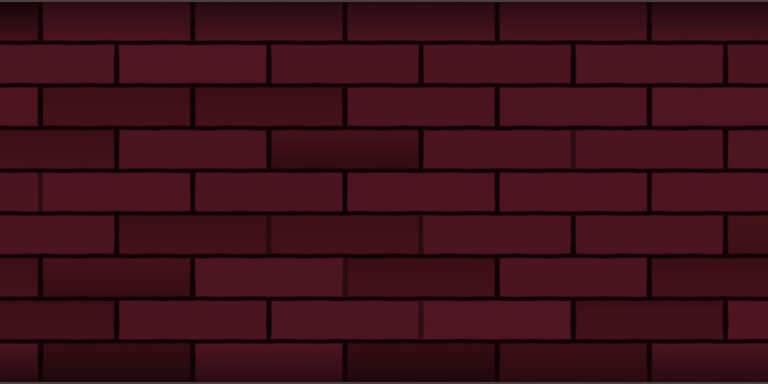
Write a Shadertoy shader that draws this texture.

```glsl
// Dark red brick wall in running bond: nine courses, about five bricks across.
// Each brick hashes its own tone and vertical shading; some upright joints fade.
// Layered sines roughen the mortar edges, and thin grey lines close top and bottom.

float hash(vec2 cell) {
    vec3 q = fract(vec3(cell.xyx) * vec3(0.1031, 0.1030, 0.0973));
    q += dot(q, q.yzx + 33.33);
    return fract((q.x + q.y) * q.z);
}

// Small irregularity along a joint
float wobble(float t) {
    return 0.0005 * sin(t * 41.0) + 0.0003 * sin(t * 97.0 + 1.7);
}

vec3 brickColor(vec2 id, float down) {
    const vec3 plain = vec3(0.305, 0.082, 0.130);
    const vec3 shaded = vec3(0.195, 0.045, 0.070);
    const vec3 lit = vec3(0.270, 0.068, 0.100);

    // Most bricks are nearly flat; the rest carry a gradient, a few inverted
    vec3 color = plain * (0.95 + 0.07 * hash(id + 17.0));
    if (hash(id + 5.0) > 0.70) {
        float ramp = hash(id + 29.0) > 0.85 ? 1.0 - down : down;
        float depth = 0.35 + 0.65 * hash(id + 41.0);
        color = mix(lit, shaded, depth * (1.0 - ramp));
    }

    // The outermost courses fall into shadow toward the canvas border
    float outward = id.y < 0.5 ? 1.0 - down : (id.y > 7.5 ? down : 0.0);
    return color * (1.0 - (0.4 + 0.2 * hash(id + 53.0)) * outward);
}

void mainImage(out vec4 fragColor, in vec2 fragCoord) {
    vec2 p = fragCoord / iResolution.y;
    float pixel = 1.0 / iResolution.y;

    // Courses count down from the top; odd ones shift by half a brick
    float course = (1.0 - p.y) * 9.0;
    float row = floor(course);
    float down = fract(course);
    float x = (p.x - 0.1055) / 0.3964 - 0.5 * mod(row, 2.0);
    float across = fract(x);

    // Soft mortar joints
    float soft = max(0.0032, 0.75 * pixel);
    float sideGap = min(across, 1.0 - across) * 0.3964 + wobble(p.y + row);
    float bedGap = min(down, 1.0 - down) / 9.0 + wobble(p.x + row * 0.37);
    float upright = 1.0 - smoothstep(0.0065 - soft, 0.0065 + soft, sideGap);
    float bed = 1.0 - smoothstep(0.0055 - soft, 0.0055 + soft, bedGap);

    // Some upright joints are partly filled
    float faded = step(0.88, hash(vec2(floor(x + 0.5), row) + 71.0));
    upright *= 1.0 - 0.5 * faded;

    vec3 color = brickColor(vec2(floor(x), row), down);
    color = mix(color, vec3(0.065, 0.010, 0.020), max(upright, bed));

    // Grey border lines
    float border = min(p.y, 1.0 - p.y);
    float line = 1.0 - smoothstep(0.005 - 0.5 * pixel, 0.005 + 0.5 * pixel, border);
    color = mix(color, vec3(0.30, 0.25, 0.26), line);

    fragColor = vec4(color, 1.0);
}
```
